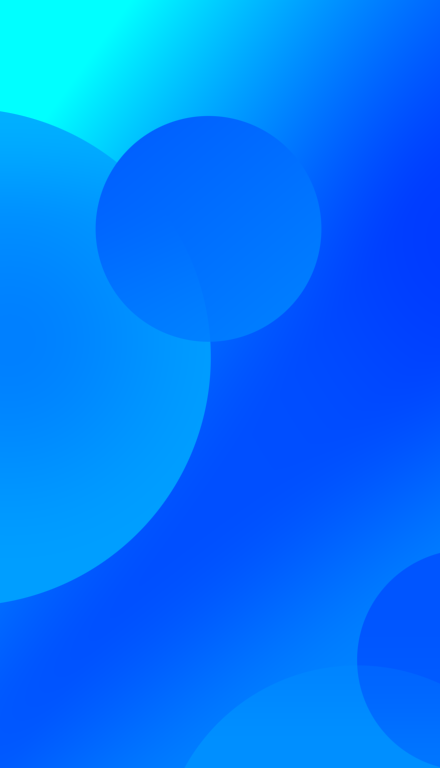
This background is drawn by a WebGL 2 fragment shader. Its source:

```glsl
#version 300 es
precision highp float;
// Translucent blue discs over a diagonal gradient from cyan to deep blue.

uniform vec2 u_resolution;
out vec4 fragColor;

// Antialiased disc coverage, in units of the canvas height.
float disc(vec2 p, vec2 center, float radius) {
    float edge = 0.8 / u_resolution.y;
    return 1.0 - smoothstep(-edge, edge, length(p - center) - radius);
}

// Green level of the backdrop: corner glow, dark right side, lower rise.
float backdrop(vec2 p) {
    vec2 fromTop = vec2(p.x, 1.0 - p.y);
    float fall = clamp((dot(fromTop, vec2(0.81, 0.59)) - 0.13) / 0.47, 0.0, 1.0);
    float glow = 0.71 * pow(1.0 - fall, 1.5);
    float rise = 0.2 * smoothstep(0.7, 0.99, dot(fromTop, vec2(0.615, 0.79)));
    vec2 shade = (p - vec2(0.59, 0.69)) / vec2(0.17, 0.23);
    return 0.31 + glow + rise - 0.08 * exp(-dot(shade, shade));
}

void main() {
    vec2 p = gl_FragCoord.xy / u_resolution.y;
    float green = backdrop(p);

    // Large disc on the left, darker at its heart and lit from above.
    float large = disc(p, vec2(-0.0495, 0.535), 0.324);
    float largeFill = 0.5 + 0.12 * smoothstep(0.0, 0.31, distance(p, vec2(0.013, 0.557)))
                    + 0.07 * smoothstep(0.7, 0.86, p.y);
    green = mix(green, largeFill, large);

    // Upper disc, brightening toward its lower right.
    vec2 upperCenter = vec2(0.2715, 0.702);
    float upper = disc(p, upperCenter, 0.147);
    float slope = dot(p - upperCenter, vec2(0.64, -0.77)) / 0.147;
    float upperFill = 0.435 + 0.055 * slope
                    + 0.03 * large * smoothstep(0.74, 0.57, p.y);
    green = mix(green, upperFill, upper);

    // Lower disc, then the dark disc that overlaps it at the right.
    float lower = disc(p, vec2(0.465, -0.1224), 0.256);
    float lowerFill = 0.56 - 0.04 * smoothstep(0.03, 0.14, p.y);
    green = mix(green, lowerFill, lower);

    float corner = disc(p, vec2(0.609, 0.1406), 0.144);
    float cornerFill = 0.335 + 0.02 * smoothstep(0.2, 0.1, p.y)
                     + lower * (0.045 + 0.06 * smoothstep(0.12, 0.0, p.y));
    green = mix(green, cornerFill, corner);

    fragColor = vec4(0.0, clamp(green, 0.0, 1.0), 1.0, 1.0);
}
```
